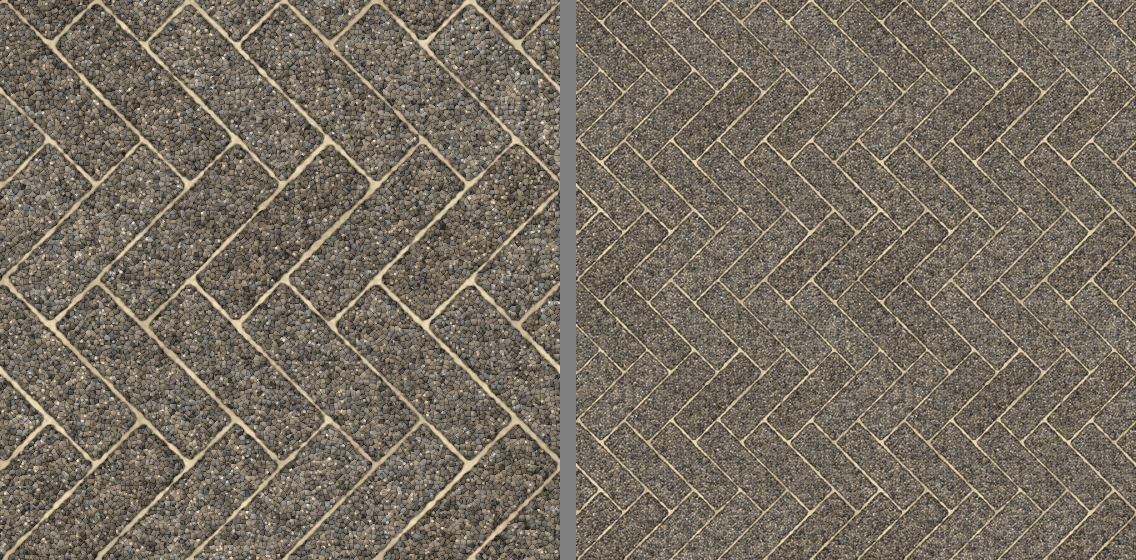
Left, the tile; right, the same tile 2 across and 2 down.
Give the GLSL for this texture, as a Shadertoy shader.

```glsl
// Diagonal herringbone of coarse 3:1 stone pavers with pale sandy joints, tiling.

const float REPEATS = 6.0;         // zigzag columns across the canvas
const float CANVAS_WIDTHS = 8.485; // canvas side in paver widths
const vec3 WARM_STONE = vec3(1.0, 0.905, 0.775);
const vec3 COOL_STONE = vec3(0.96, 0.94, 0.90);
const vec3 SAND = vec3(0.88, 0.82, 0.69);
const vec3 DIRTY_SAND = vec3(0.64, 0.57, 0.46);

float hash(vec2 p) {
    return fract(sin(dot(p, vec2(127.1, 311.7))) * 43758.545);
}

// Value noise with n cells per canvas, wrapping at the borders
float noise(vec2 uv, float n) {
    vec2 p = uv * n, i = floor(p), f = fract(p);
    f = f * f * (3.0 - 2.0 * f);
    vec2 a = mod(i, n), b = mod(i + 1.0, n);
    return mix(mix(hash(a), hash(vec2(b.x, a.y)), f.x),
               mix(hash(vec2(a.x, b.y)), hash(b), f.x), f.y);
}

// Wrapping cellular pattern: xy = offset from the grain centre,
// z = gap to the next grain, w = random value of the grain
vec4 grains(vec2 uv, float n) {
    vec2 p = uv * n, cell = floor(p);
    vec4 grain = vec4(0.0);
    float nearest = 9.0, second = 9.0;
    for (int y = -1; y <= 1; y++)
    for (int x = -1; x <= 1; x++) {
        vec2 c = cell + vec2(x, y), id = mod(c, n);
        vec2 offset = p - c - vec2(hash(id + 17.0), hash(id + 53.0));
        float d = length(offset);
        if (d < nearest) {
            second = nearest;
            nearest = d;
            grain = vec4(offset, 0.0, hash(id + 91.0));
        } else second = min(second, d);
    }
    grain.z = second - nearest;
    return grain;
}

float roundedBox(vec2 p, vec2 halfSize, float radius) {
    vec2 q = abs(p) - halfSize + radius;
    return length(max(q, 0.0)) + min(max(q.x, q.y), 0.0) - radius;
}

// Herringbone in paver widths: xy = position from paver centre, zw = half size
vec4 herringbone(vec2 p, out vec2 centre) {
    vec2 cell = floor(p);
    float k = mod(cell.y - cell.x, 6.0);
    bool upright = k < 2.5;
    vec2 halfSize = upright ? vec2(0.5, 1.5) : vec2(1.5, 0.5);
    vec2 corner = cell - (upright ? vec2(0.0, k) : vec2(5.0 - k, 0.0));
    centre = corner + halfSize;
    return vec4(p - centre, halfSize);
}

// Rough aggregate: crevices, lit grains, mottling and pale chips
vec3 stoneColor(vec2 uv, float paverRandom) {
    vec4 grain = grains(uv, 112.0);
    vec4 chip = grains(uv, 140.0);
    float tone = 0.505 + 0.05 * (paverRandom - 0.5);
    tone += 0.20 * (grain.w - 0.5);
    tone += 0.14 * dot(grain.xy, vec2(-0.5, 0.85));
    tone -= 0.17 * (1.0 - smoothstep(0.0, 0.28, grain.z));
    tone += 0.24 * (noise(uv, 210.0) - 0.5);
    tone += 0.10 * (noise(uv, 48.0) - 0.5);
    float chipMask = 1.0 - smoothstep(0.18, 0.48, length(chip.xy));
    tone += chipMask * (0.30 * step(0.88, chip.w) - 0.20 * step(chip.w, 0.14));
    float coolness = smoothstep(0.55, 0.95, fract(grain.w * 17.3));
    coolness = clamp(coolness * 0.8 + 0.2 * paverRandom, 0.0, 1.0);
    return max(tone, 0.16) * mix(WARM_STONE, COOL_STONE, coolness);
}

// Sand, cleaner toward the middle of the joint
vec3 jointColor(vec2 uv, float depth) {
    float clean = smoothstep(0.0, 0.028, depth);
    clean *= 0.6 + 0.4 * smoothstep(0.2, 0.6, noise(uv, 14.0));
    return mix(DIRTY_SAND, SAND, clean) * (0.93 + 0.14 * noise(uv, 180.0));
}

void mainImage(out vec4 fragColor, in vec2 fragCoord) {
    vec2 uv = fragCoord / iResolution.xy;
    float pixel = CANVAS_WIDTHS / iResolution.y;

    // Turn the canvas by 45 degrees into paver widths
    vec2 p = uv * REPEATS - vec2(0.035, 0.01);
    vec2 centre;
    vec4 paver = herringbone(vec2(p.x - p.y, p.x + p.y), centre);
    vec2 id = mod(vec2(centre.x + centre.y, centre.y - centre.x) * 0.5, REPEATS);
    float paverRandom = hash(id + 7.0);

    // Worn outline, with a joint width that differs between pavers
    float halfJoint = mix(0.024, 0.042, hash(id + 29.0));
    float d = roundedBox(paver.xy, paver.zw - halfJoint, 0.09);
    d += 0.030 * (noise(uv, 60.0) - 0.5) + 0.026 * (noise(uv, 150.0) - 0.5);

    vec3 stone = stoneColor(uv, paverRandom);
    stone *= 1.0 - 0.24 * smoothstep(-0.075, -0.005, d);
    float joint = smoothstep(-0.5 * pixel - 0.004, 0.5 * pixel + 0.004, d);
    fragColor = vec4(mix(stone, jointColor(uv, d), joint), 1.0);
}
```
